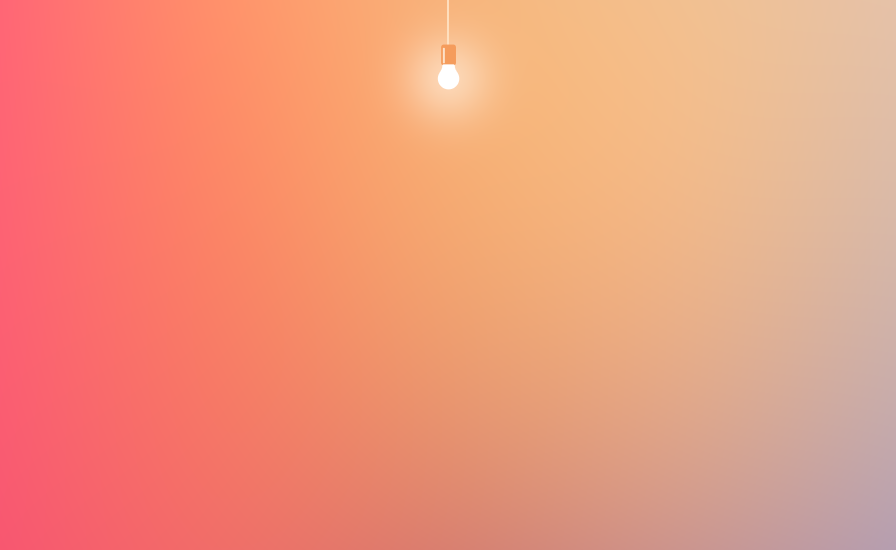
Give the GLSL for this background, as a Shadertoy shader.

```glsl
// A glowing light bulb hangs before a wide sunset gradient, pink to lilac.
// Three colour ramps run across the canvas and are joined by a parabola in
// height; the lamp is made of distance functions over a soft Gaussian halo.

#define BULB_Y 0.857
#define BULB_RADIUS 0.0195
#define SOCKET_Y 0.900
#define SOCKET_SIZE vec2(0.0135, 0.0190)
#define CORD_HALF_WIDTH 0.0016
#define GLOW_RADIUS 0.078
#define GLOW_STRENGTH 0.58
#define CORD_COLOR vec3(1.00, 0.89, 0.77)
#define SOCKET_COLOR vec3(0.96, 0.61, 0.36)
#define GLOW_COLOR vec3(1.00, 0.95, 0.89)

// Smooth curve through five evenly spaced colours
vec3 ramp(vec3 stops[5], float x) {
    float s = clamp(x, 0.0, 1.0) * 4.0;
    int i = min(int(s), 3);
    float t = s - float(i);
    vec3 a = stops[i], b = stops[i + 1];
    vec3 before = i > 0 ? stops[max(i - 1, 0)] : 2.0 * a - b;
    vec3 after = i < 3 ? stops[min(i + 2, 4)] : 2.0 * b - a;
    vec3 slopeA = 0.5 * (b - before), slopeB = 0.5 * (after - a);
    float h = t * t * (3.0 - 2.0 * t);
    return mix(a, b, h) + t * (1.0 - t) * ((1.0 - t) * slopeA - t * slopeB);
}

// Background colour at uv in 0..1
vec3 sunset(vec2 uv) {
    vec3 low = ramp(vec3[5](
        vec3(0.97, 0.34, 0.44), vec3(0.94, 0.43, 0.41), vec3(0.85, 0.50, 0.44),
        vec3(0.80, 0.58, 0.55), vec3(0.71, 0.62, 0.69)), uv.x);
    vec3 middle = ramp(vec3[5](
        vec3(0.99, 0.38, 0.45), vec3(0.98, 0.51, 0.40), vec3(0.95, 0.64, 0.44),
        vec3(0.93, 0.70, 0.53), vec3(0.83, 0.71, 0.66)), uv.x);
    vec3 high = ramp(vec3[5](
        vec3(1.00, 0.40, 0.46), vec3(1.00, 0.57, 0.42), vec3(0.97, 0.70, 0.48),
        vec3(0.95, 0.75, 0.56), vec3(0.90, 0.76, 0.66)), uv.x);
    float y = uv.y;
    return low * (1.0 - y) * (1.0 - 2.0 * y)
         + middle * 4.0 * y * (1.0 - y)
         + high * y * (2.0 * y - 1.0);
}

float roundedBox(vec2 p, vec2 halfSize, float corner) {
    vec2 q = abs(p) - halfSize + corner;
    return length(max(q, 0.0)) + min(max(q.x, q.y), 0.0) - corner;
}

// Round glass with a neck that blends into the socket
float bulb(vec2 p) {
    float glass = length(p) - BULB_RADIUS;
    float neck = roundedBox(p - vec2(0.0, 0.016), vec2(0.0115, 0.010), 0.003);
    float k = 0.006;
    float h = max(k - abs(glass - neck), 0.0) / k;
    return min(glass, neck) - 0.25 * k * h * h;
}

// Coverage of a shape, one pixel soft
float cover(float d) {
    return clamp(0.5 - d * iResolution.y, 0.0, 1.0);
}

void mainImage(out vec4 fragColor, in vec2 fragCoord) {
    vec2 uv = fragCoord / iResolution.xy;
    vec2 p = vec2(fragCoord.x - 0.5 * iResolution.x, fragCoord.y) / iResolution.y;
    vec3 color = sunset(uv);

    // Halo
    vec2 fromBulb = p - vec2(0.001, BULB_Y);
    float r = length(fromBulb) / GLOW_RADIUS;
    color = mix(color, GLOW_COLOR, GLOW_STRENGTH * exp(-r * r));

    // Cord
    float cord = max(abs(p.x) - CORD_HALF_WIDTH, SOCKET_Y - p.y);
    color = mix(color, CORD_COLOR, cover(cord));

    // Socket with a bright strip on its left and a rim of light below
    vec2 s = p - vec2(0.001, SOCKET_Y);
    color = mix(color, SOCKET_COLOR, cover(roundedBox(s, SOCKET_SIZE, 0.005)));
    float strip = roundedBox(s + vec2(0.0085, 0.001), vec2(0.0018, 0.014), 0.0015);
    color = mix(color, GLOW_COLOR, 0.8 * cover(strip));

    // Lit glass
    color = mix(color, vec3(1.0), cover(bulb(fromBulb)));
    fragColor = vec4(color, 1.0);
}
```
